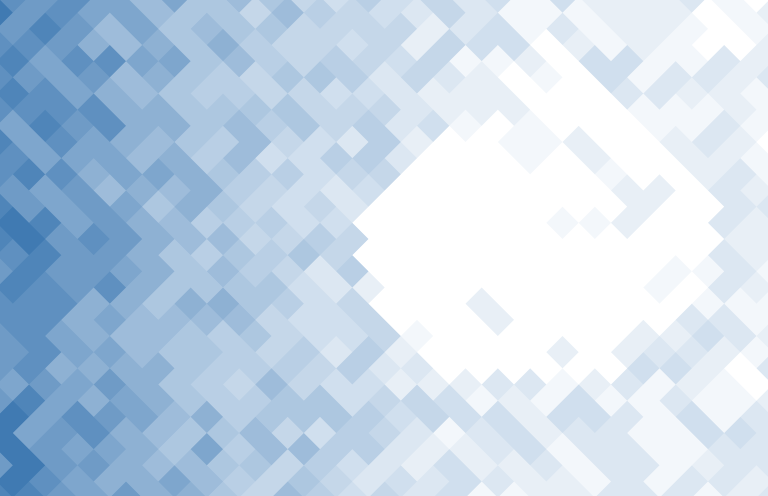
Reproduce this background procedurally as a WebGL 2 fragment shader.

```glsl
#version 300 es
precision highp float;
// Mosaic of diamond tiles fading from deep blue on the left to a white clearing and a pale right side.

#define PITCH 0.0652                   // tile diagonal, in canvas heights
#define ANCHOR vec2(1.0363, 0.7137)    // centre of one tile
#define CLEARING vec2(1.075, 0.514)    // centre of the white area
#define CLEARING_HALF vec2(0.48, 0.42) // half extents along the two diagonals
#define TONE_STEPS 14.0
#define TONE_SPREAD 0.26
#define SAMPLES 3

uniform vec2 u_resolution;
out vec4 fragColor;

const vec3 PAPER = vec3(1.0);
const vec3 MIST = vec3(0.68, 0.78, 0.88);
const vec3 DEEP = vec3(0.25, 0.48, 0.70);

float hash(vec2 p) {
    return fract(sin(dot(p, vec2(127.1, 311.7))) * 43758.5453);
}

// Random value, often shared by two neighbours to form short diagonal strips.
float stripHash(vec2 id) {
    float direction = hash(floor(id / 4.0) + 17.3);
    vec2 stripLength = direction < 0.5 ? vec2(2.0, 1.0) : vec2(1.0, 2.0);
    float strip = hash(floor(id / stripLength) + 5.7);
    return hash(id + 41.0) < 0.65 ? strip : hash(id);
}

// Signed distance to the clearing: a tilted box with clipped corners.
float clearingDistance(vec2 p) {
    vec2 q = p - CLEARING;
    vec2 tilted = abs(vec2(q.x + q.y, q.x - q.y)) - CLEARING_HALF;
    float sides = max(abs(q.x) - 0.345, -q.y - 0.28);
    return max(max(tilted.x, tilted.y), sides);
}

// Darkness of the background: 0 is white, 1 is deep blue.
float baseTone(vec2 p, float aspect) {
    float x = p.x / aspect;
    float tone = max(0.88 - 1.12 * x, 0.27 - 0.14 * x);
    // Pale bulge at mid height, and slow waves down the dark edge.
    vec2 bulge = (vec2(x, p.y) - vec2(0.37, 0.48)) / vec2(0.14, 0.30);
    tone -= 0.08 * exp(-dot(bulge, bulge));
    tone += 0.035 * cos(12.57 * p.y) * (1.0 - smoothstep(0.0, 0.25, x));
    return tone;
}

vec3 toneColor(float tone) {
    tone = floor(clamp(tone, 0.0, 1.0) * TONE_STEPS + 0.5) / TONE_STEPS;
    return tone < 0.5 ? mix(PAPER, MIST, tone * 2.0)
                      : mix(MIST, DEEP, tone * 2.0 - 1.0);
}

vec3 mosaic(vec2 p, float aspect) {
    // Diagonal grid: tile index and tile centre.
    vec2 q = (p - ANCHOR) / PITCH;
    vec2 id = floor(vec2(q.x + q.y, q.x - q.y) + 0.5);
    vec2 center = ANCHOR + 0.5 * PITCH * vec2(id.x + id.y, id.x - id.y);

    float random = stripHash(id);
    float tone = baseTone(center, aspect) + TONE_SPREAD * (random - 0.5);

    // The clearing keeps only a few faint tiles.
    if (clearingDistance(center) < 0.0) {
        tone = 0.07 * step(0.74, random) + 0.07 * step(0.90, random);
    }
    return toneColor(tone);
}

void main() {
    float aspect = u_resolution.x / u_resolution.y;
    vec3 color = vec3(0.0);

    // Average a small grid of samples to smooth the tile edges.
    for (int i = 0; i < SAMPLES * SAMPLES; i++) {
        vec2 offset = (vec2(i % SAMPLES, i / SAMPLES) + 0.5) / float(SAMPLES) - 0.5;
        color += mosaic((gl_FragCoord.xy + offset) / u_resolution.y, aspect);
    }
    fragColor = vec4(color / float(SAMPLES * SAMPLES), 1.0);
}
```
